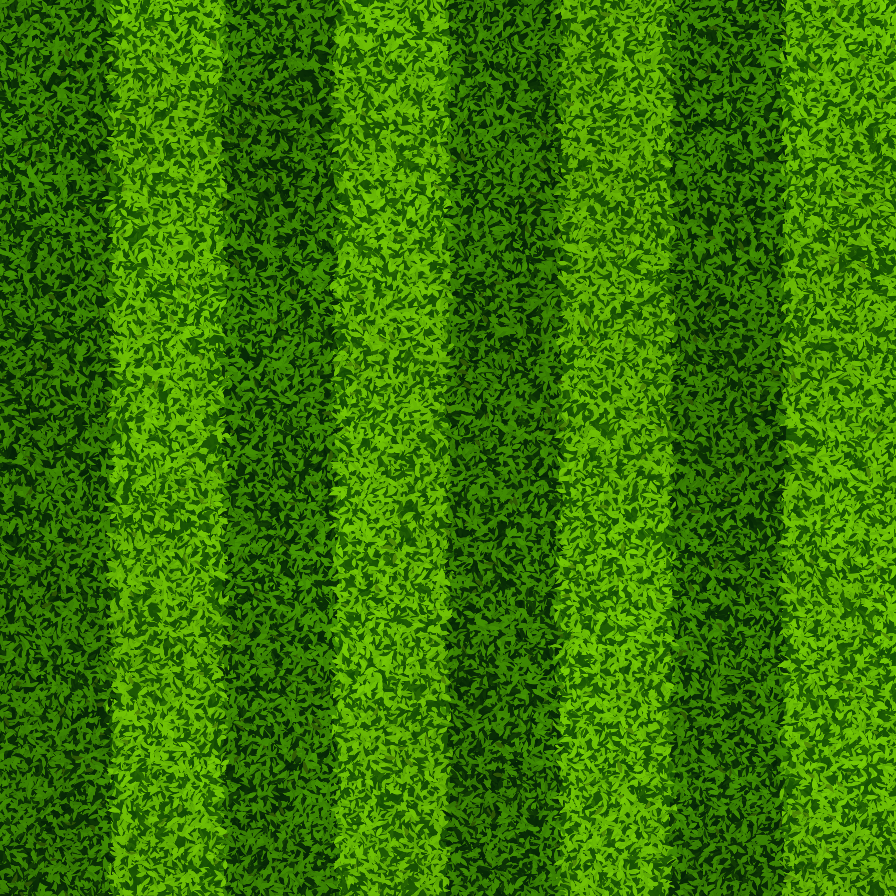
Give the GLSL for this texture, as a WebGL 1 fragment shader.

```glsl
precision highp float;
// Mown lawn: eight vertical bands, alternating dark and light green.
// Curved, tapered blades are scattered on a jittered grid in several layers;
// each takes the band under its root, which leaves the band edges ragged.

uniform vec2 u_resolution;

#define STRIPES 8.0
#define CELLS 100.0        // blade grid cells across the canvas
#define LAYERS 4           // blades per cell
#define BLADE_LENGTH 0.65  // mean half length, in cells
#define BLADE_WIDTH 0.20   // mean half width, in cells
#define BLADE_BEND 0.55    // range of curvature
#define SHADE_SHARE 0.28   // share of blades lying in shadow
#define EDGE_JITTER 0.009  // raggedness of band edges, in canvas units
#define PATCHINESS 0.16    // strength of the broad tone variation

const vec3 DARK_GAP = vec3(0.015, 0.14, 0.02);
const vec3 DARK_BLADE = vec3(0.25, 0.55, 0.01);
const vec3 LIGHT_GAP = vec3(0.07, 0.29, 0.01);
const vec3 LIGHT_BLADE = vec3(0.43, 0.75, 0.02);
const vec3 OLIVE = vec3(0.27, 0.46, 0.03);

float hash(vec2 p) {
  return fract(sin(dot(p, vec2(127.1, 311.7))) * 43758.5453);
}

vec2 hash2(vec2 p) {
  return vec2(hash(p), hash(p + vec2(41.3, 17.9)));
}

float valueNoise(vec2 p) {
  vec2 i = floor(p);
  vec2 f = fract(p);
  f = f * f * (3.0 - 2.0 * f);
  return mix(mix(hash(i), hash(i + vec2(1.0, 0.0)), f.x),
             mix(hash(i + vec2(0.0, 1.0)), hash(i + vec2(1.0, 1.0)), f.x), f.y);
}

// 0 in a dark band, 1 in a light one; the leftmost band is dark
float lightBand(float x) {
  return mod(floor(clamp(x, 0.0, 0.9999) * STRIPES), 2.0);
}

vec3 grassColor(float band, float tone) {
  return mix(mix(DARK_GAP, LIGHT_GAP, band),
             mix(DARK_BLADE, LIGHT_BLADE, band), tone);
}

// Approximate signed distance to a bent blade pointed at both ends
float bladeDistance(vec2 p, float angle, vec2 halfSize, float bend) {
  float c = cos(angle);
  float s = sin(angle);
  vec2 q = vec2(c * p.x + s * p.y, c * p.y - s * p.x);
  float t = q.x / halfSize.x;
  float spine = bend * (t * t - 0.3);
  float side = abs(q.y - spine) - halfSize.y * (1.0 - t * t);
  return max(side, abs(q.x) - halfSize.x);
}

void main() {
  vec2 uv = gl_FragCoord.xy / u_resolution;
  vec2 grid = uv * CELLS;
  vec2 home = floor(grid);
  float pixel = CELLS / min(u_resolution.x, u_resolution.y);

  // Shadowed ground between the blades
  float wobble = valueNoise(grid * 0.8) - 0.5;
  float groundTone = 0.16 * valueNoise(grid * 0.9 + 53.0);
  vec3 color = grassColor(lightBand(uv.x + EDGE_JITTER * wobble), groundTone);

  // Blades, back layer to front
  for (int layer = 0; layer < LAYERS; layer++) {
    for (int y = -1; y <= 1; y++) {
      for (int x = -1; x <= 1; x++) {
        vec2 cell = home + vec2(float(x), float(y));
        vec2 seed = cell + float(layer) * vec2(137.0, 71.0);
        vec2 root = cell + hash2(seed);
        vec2 shape = hash2(seed + 7.7);
        vec2 look = hash2(seed + 23.1);

        vec2 halfSize = vec2(BLADE_LENGTH * mix(0.75, 1.25, shape.x),
                             BLADE_WIDTH * mix(0.65, 1.35, look.y));
        float bend = (hash(seed + 3.3) - 0.5) * BLADE_BEND;
        float d = bladeDistance(grid - root, shape.y * 6.2832, halfSize, bend);

        float tone = look.x < SHADE_SHARE ? look.x * 0.9
                                          : mix(0.75, 1.05, look.y);
        float jitter = (shape.x - 0.5) * EDGE_JITTER;
        float band = lightBand(root.x / CELLS + jitter);
        vec3 blade = grassColor(band, tone);
        // A few blades are dry
        blade = mix(blade, OLIVE * mix(0.65, 1.0, band),
                    0.8 * step(0.975, look.x));

        float cover = 1.0 - smoothstep(-0.5 * pixel, 0.5 * pixel, d);
        color = mix(color, blade, cover);
      }
    }
  }

  // Broad, soft differences in growth
  float patches = 0.6 * valueNoise(uv * 6.0) + 0.4 * valueNoise(uv * 17.0 + 9.0);
  color *= 1.0 + PATCHINESS * (patches - 0.5);
  gl_FragColor = vec4(color, 1.0);
}
```
